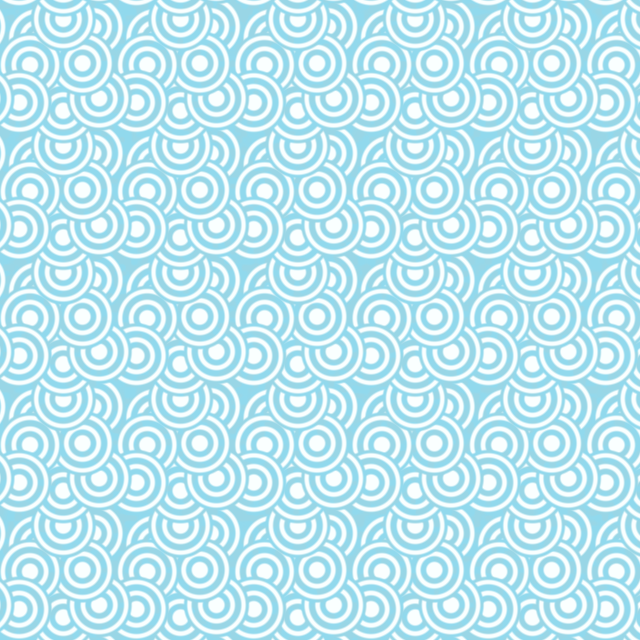
Write a three.js fragment shader that draws this pattern.

```glsl
varying vec2 vUv;

// Lengths are in disc radii; the canvas is 19.69 radii wide.

float hash(vec2 p) {
  return fract(sin(dot(p, vec2(127.1, 311.7))) * 43758.5453);
}

float valueNoise(vec2 p) {
  vec2 cell = floor(p);
  vec2 f = fract(p);
  f = f * f * (3.0 - 2.0 * f);
  return mix(mix(hash(cell), hash(cell + vec2(1.0, 0.0)), f.x),
             mix(hash(cell + vec2(0.0, 1.0)), hash(cell + vec2(1.0, 1.0)), f.x), f.y);
}

float fill(float signedDistance) {
  return 1.0 - smoothstep(-0.04, 0.04, signedDistance);
}

// Adds a ringed disc beneath those already laid; x is white ink, y is what remains uncovered.
void layDisc(inout vec2 layer, vec2 offset) {
  float d = length(offset);
  float dot0 = d - 0.25;
  float innerRing = abs(d - 0.497) - 0.072;
  float outerRing = abs(d - 0.833) - 0.067;
  layer.x += layer.y * fill(min(dot0, min(innerRing, outerRing)));
  layer.y *= 1.0 - fill(d - 1.0);
}

// One cluster of overlapping discs, front to back
void layCluster(inout vec2 layer, vec2 p) {
  layDisc(layer, p - vec2(-0.59, 1.367));
  layDisc(layer, p - vec2(-1.949, -1.205));
  layDisc(layer, p - vec2(-1.615, -0.05));
  layDisc(layer, p);
  layDisc(layer, p - vec2(0.513, -1.077));
  layDisc(layer, p - vec2(-0.59, -1.46));
  layDisc(layer, p - vec2(0.333, 1.128));
  layDisc(layer, p - vec2(-1.359, 0.769));
}

void main() {
  vec2 period = vec2(3.609, 3.897);
  vec2 p = mod(vUv * 19.69 - vec2(2.538, 2.154), period);

  // Upper and left clusters lie in front
  vec2 layer = vec2(0.0, 1.0);
  for (int row = 0; row < 2; row++) {
    for (int column = 0; column < 2; column++) {
      layCluster(layer, p - period * vec2(float(column), 1.0 - float(row)));
    }
  }

  // Faintly mottled blue under white ink
  float mottle = smoothstep(0.3, 0.7, valueNoise(vUv * 110.0));
  vec3 blue = mix(vec3(0.57, 0.85, 0.93), vec3(0.60, 0.84, 0.90), mottle);
  gl_FragColor = vec4(mix(blue, vec3(0.98, 1.0, 1.0), layer.x), 1.0);
}
```
